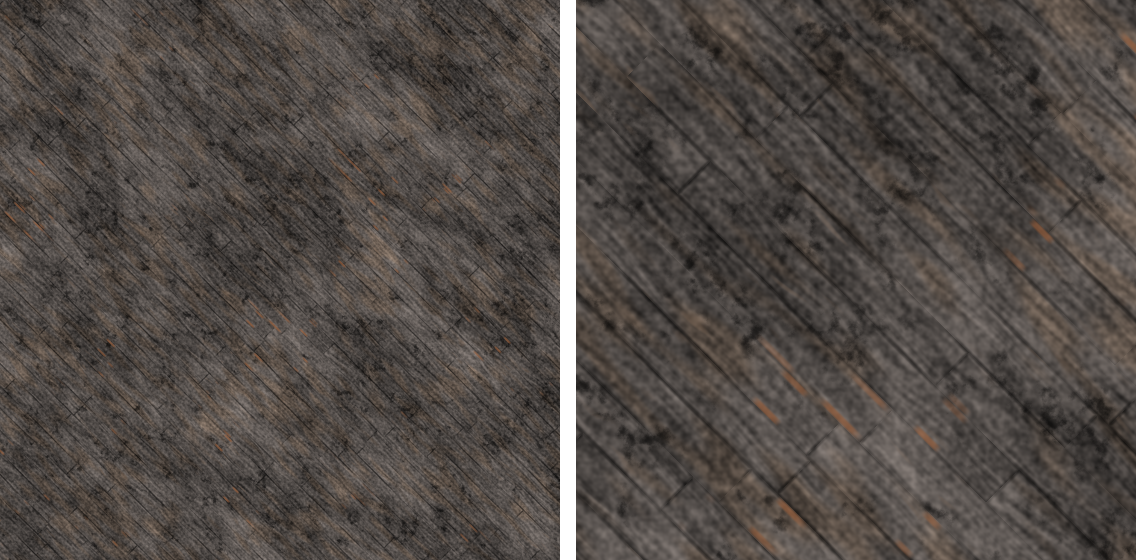
Left, the full canvas; right, a detail of the centre.
This texture is drawn by a three.js fragment shader. Its source:

```glsl
// Weathered dark wood planks laid diagonally, falling from upper left to lower right.
// Gradient noise, stretched along the boards, makes grain and streaks; isotropic
// layers add cloudy wear, sooty grime and speckle; thin seams part the boards.

varying vec2 vUv;

const float PLANK_WIDTH = 0.028;
const float PLANK_LENGTH = 0.26;
const float SEAM_WIDTH = 0.0021;
const float BASE_TONE = 0.304;
const float CLOUD_CONTRAST = 0.25;
const float GRAIN_CONTRAST = 0.12;
const float SPECKLE_CONTRAST = 0.10;
const float PLANK_CONTRAST = 0.03;
const float GRIME_STRENGTH = 0.55;
const float SEAM_STRENGTH = 0.42;
const vec3 GREY_TINT = vec3(1.06, 0.99, 0.95);
const vec3 BROWN_TINT = vec3(1.13, 0.99, 0.88);
const vec3 TAN_STREAK = vec3(0.48, 0.39, 0.32);
const vec3 ORANGE_CHIP = vec3(0.60, 0.37, 0.23);

float hash(vec2 p) {
  vec3 q = fract(vec3(p.xyx) * 0.1031);
  q += dot(q, q.yzx + 33.33);
  return fract((q.x + q.y) * q.z);
}

vec2 gradient(vec2 cell) {
  float angle = 6.28318 * hash(cell);
  return vec2(cos(angle), sin(angle));
}

float noise(vec2 p) {
  vec2 i = floor(p);
  vec2 f = p - i;
  vec2 u = f * f * f * (f * (f * 6.0 - 15.0) + 10.0);
  vec2 e = vec2(1.0, 0.0);
  float low = mix(dot(gradient(i), f), dot(gradient(i + e), f - e), u.x);
  float high = mix(dot(gradient(i + e.yx), f - e.yx),
                   dot(gradient(i + e.xx), f - e.xx), u.x);
  return mix(low, high, u.y);
}

float fbm(vec2 p) {
  float sum = 0.0;
  float amplitude = 0.5;
  for (int i = 0; i < 5; i++) {
    sum += amplitude * noise(p);
    p = mat2(1.6, 1.2, -1.2, 1.6) * p + 17.3;
    amplitude *= 0.55;
  }
  return sum;
}

void main() {
  // Board frame: x runs along the planks, y across them
  vec2 board = vec2(vUv.x - vUv.y, vUv.x + vUv.y) * 0.70711 + 3.0;
  float row = floor(board.y / PLANK_WIDTH);
  float along = board.x / PLANK_LENGTH + hash(vec2(row, 7.0));
  vec2 plank = vec2(floor(along), row);
  float plankShade = hash(plank + 41.0);

  // Seams: long sides and staggered ends
  float side = (0.5 - abs(fract(board.y / PLANK_WIDTH) - 0.5)) * PLANK_WIDTH;
  float end = (0.5 - abs(fract(along) - 0.5)) * PLANK_LENGTH;
  float seam = 1.0 - smoothstep(0.0002, SEAM_WIDTH, min(side, end));
  seam *= smoothstep(-0.45, 0.35, noise(board * vec2(14.0, 40.0)));

  // Grain, shifted per plank and bent into soft arches
  vec2 wood = board + vec2(plankShade * 9.0, hash(plank) * 5.0);
  wood.y += 0.006 * noise(wood * vec2(18.0, 45.0));
  float grain = noise(wood * vec2(22.0, 210.0))
              + 0.6 * noise(wood * vec2(45.0, 330.0) + 9.0);

  // Cloudy wear, drawn out a little along the boards
  float cloud = fbm(board * vec2(5.0, 9.0)) + 0.5 * fbm(board * vec2(22.0, 34.0) + 5.0);
  float speckle = noise(vUv * 190.0) + 0.6 * noise(vUv * 310.0 + 4.0);

  float tone = BASE_TONE
             + CLOUD_CONTRAST * cloud
             + GRAIN_CONTRAST * grain
             + SPECKLE_CONTRAST * speckle
             + PLANK_CONTRAST * (plankShade - 0.5);

  // Grime: ragged soot gathered in small patches
  float patchMask = smoothstep(0.02, 0.26, fbm(board * vec2(24.0, 32.0) + 60.0) - 0.4 * cloud);
  float soot = smoothstep(-0.12, 0.35, fbm(vUv * 95.0 + 20.0) + 0.15 * noise(vUv * 240.0));
  tone *= 1.0 - GRIME_STRENGTH * patchMask * soot;
  tone *= 1.0 - SEAM_STRENGTH * seam;

  // Tint, drifting between grey and brown
  float warmth = smoothstep(-0.05, 0.4, noise(board * vec2(16.0, 70.0) + 30.0)
               + 0.6 * noise(board * 8.0));
  vec3 color = max(tone, 0.07) * mix(GREY_TINT, BROWN_TINT, warmth);

  // Bare wood: tan streaks in the grain, rare orange chips along the seams
  float streak = smoothstep(0.28, 0.58, noise(wood * vec2(32.0, 150.0) + 80.0));
  streak *= smoothstep(-0.1, 0.3, noise(board * 11.0 + 50.0));
  color = mix(color, TAN_STREAK, 0.42 * streak * (1.0 - 0.7 * patchMask));

  float chip = smoothstep(0.26, 0.44, noise(vec2(board.x * 26.0, row * 3.7 + 0.5)));
  chip *= smoothstep(0.0, 0.25, noise(board * 6.0 + 12.0));
  chip *= 1.0 - smoothstep(0.0008, 0.0028, abs(side - 0.0022));
  color = mix(color, ORANGE_CHIP, 0.65 * chip);

  gl_FragColor = vec4(color, 1.0);
}
```
